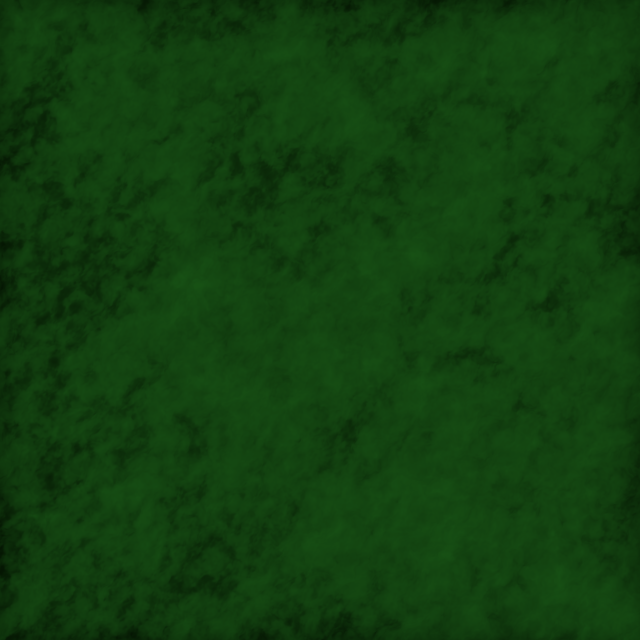
This texture is drawn by a Shadertoy shader. Its source:

```glsl
// Draws a mottled dark green cloth-like surface with soft smudges and shaded borders.
#define DARK vec3(0.043, 0.165, 0.034)
#define LIGHT vec3(0.086, 0.302, 0.076)
#define BASE_TONE 0.65
#define BROAD_AMOUNT 0.62
#define CLOUD_AMOUNT 0.78
#define FINE_AMOUNT 0.85
#define SMUDGE_AMOUNT 0.24
#define STREAK_ANGLE 0.85
#define EDGE_WIDTH 0.025
#define EDGE_SHADE 0.5

float hash(vec2 p) {
    return fract(sin(dot(p, vec2(127.1, 311.7))) * 43758.5453);
}

float valueNoise(vec2 p) {
    vec2 cell = floor(p);
    vec2 f = fract(p);
    f = f * f * (3.0 - 2.0 * f);
    float low = mix(hash(cell), hash(cell + vec2(1, 0)), f.x);
    float high = mix(hash(cell + vec2(0, 1)), hash(cell + vec2(1, 1)), f.x);
    return mix(low, high, f.y);
}

mat2 rotation(float angle) {
    float c = cos(angle), s = sin(angle);
    return mat2(c, -s, s, c);
}

// Layered noise in the range 0 to 1, turned at each octave to hide the grid
float fbm(vec2 p, int octaves) {
    float sum = 0.0, total = 0.0, weight = 1.0;
    for (int i = 0; i < octaves; i++) {
        sum += weight * valueNoise(p);
        total += weight;
        weight *= 0.6;
        p = rotation(0.6) * p * 2.03 + 17.3;
    }
    return sum / total;
}

void mainImage(out vec4 fragColor, in vec2 fragCoord) {
    vec2 uv = fragCoord / iResolution.xy;

    // Ragged displacement gives the clouds feathery outlines
    vec2 warp = vec2(fbm(uv * 28.0 + 3.1, 4), fbm(uv * 28.0 + 41.7, 4)) - 0.5;
    vec2 p = uv + 0.05 * warp;

    // Broad bands and cloudy patches lean towards the upper right
    vec2 slanted = rotation(STREAK_ANGLE) * p;
    float broad = fbm(slanted * vec2(2.6, 4.4) + 8.6, 3) - 0.5;
    float cloud = fbm(slanted * vec2(13.0, 17.0) + 23.4, 5) - 0.5;
    vec2 scratched = rotation(STREAK_ANGLE) * (uv + 0.012 * warp);
    float fine = fbm(scratched * vec2(50.0, 68.0) + 5.9, 3) - 0.5;

    // Small dark smudges gather in the darker patches
    float shade = smoothstep(0.2, -0.25, broad + cloud);
    float smudge = shade * smoothstep(0.05, -0.3, fine + 0.4 * cloud);

    float tone = BASE_TONE + BROAD_AMOUNT * broad + CLOUD_AMOUNT * cloud;
    tone += FINE_AMOUNT * fine * mix(0.5, 1.0, shade);
    tone -= SMUDGE_AMOUNT * smudge;

    // Uneven shadow along the border
    vec2 toEdge = min(uv, 1.0 - uv);
    float edgeDistance = max(min(toEdge.x, toEdge.y) + 0.04 * cloud, 0.0);
    tone -= EDGE_SHADE * exp(-edgeDistance / EDGE_WIDTH);

    fragColor = vec4(mix(DARK, LIGHT, clamp(tone, -0.6, 1.1)), 1.0);
}
```
